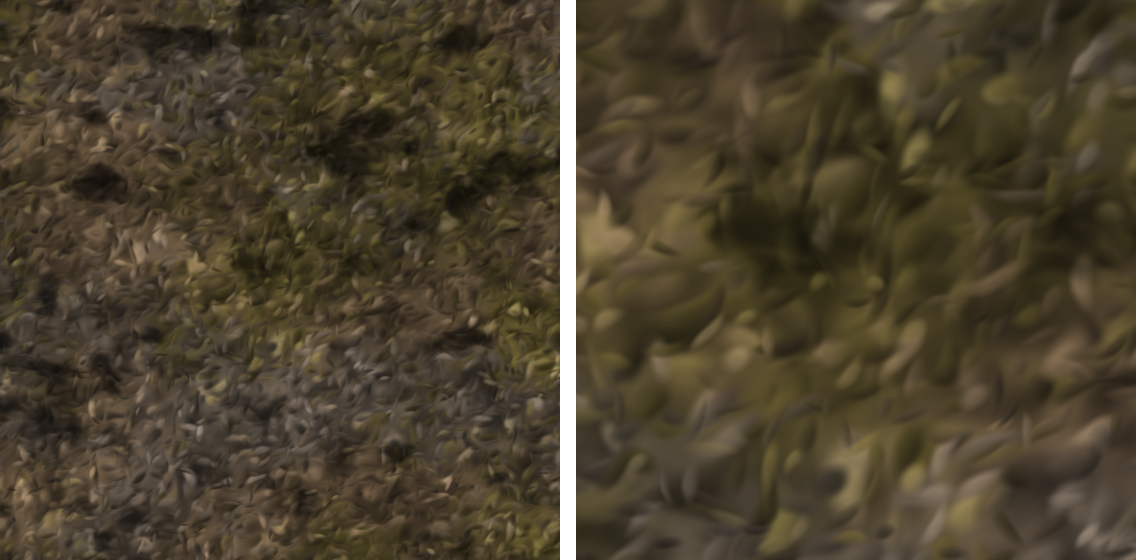
Left, the full canvas; right, a detail of the centre.
Give the GLSL for this texture, as a three.js fragment shader.

```glsl
varying vec2 vUv;

float hash(vec2 p) {
  return fract(sin(dot(p, vec2(127.1, 311.7))) * 43758.5453);
}

float noise(vec2 p) {
  vec2 i = floor(p), f = fract(p);
  f = f * f * (3.0 - 2.0 * f);
  return mix(mix(hash(i), hash(i + vec2(1.0, 0.0)), f.x),
             mix(hash(i + vec2(0.0, 1.0)), hash(i + 1.0), f.x), f.y);
}

float fbm(vec2 p) {
  float sum = 0.0, amp = 0.53;
  for (int i = 0; i < 4; i++) {
    sum += amp * noise(p);
    p = mat2(1.6, 1.2, -1.2, 1.6) * p + 7.3;
    amp *= 0.5;
  }
  return sum;
}

// Dry, mossy or grey litter, chosen by local patches and a random value
vec3 litterColor(float pick, float moss, float grey) {
  vec3 straw = vec3(0.325, 0.265, 0.195);
  vec3 green = vec3(0.300, 0.265, 0.135);
  vec3 ash = vec3(0.305, 0.270, 0.235);
  vec3 color = mix(straw, green, smoothstep(0.35, 0.75, moss + 0.4 * (pick - 0.5)));
  return mix(color, ash, smoothstep(0.4, 0.75, grey + 0.4 * (0.5 - pick)));
}

// Paints one grid of soft, slanted fragments over the ground
vec3 paintLitter(vec3 ground, vec2 uv, float cells, float moss, float grey) {
  vec2 p = uv * cells, cell = floor(p);
  for (int y = -1; y <= 1; y++) {
    for (int x = -1; x <= 1; x++) {
      vec2 id = cell + vec2(float(x), float(y));
      vec2 seed = id + cells * 3.7;
      vec2 center = id + vec2(hash(seed + 1.3), hash(seed + 5.9));
      float angle = 0.7 + 1.5 * (hash(seed + 9.1) + hash(seed + 12.7) - 1.0);
      float c = cos(angle), s = sin(angle);
      vec2 q = mat2(c, -s, s, c) * (p - center);
      q.y += 0.5 * (hash(seed + 15.2) - 0.5) * q.x * q.x;
      vec2 size = vec2(mix(0.5, 0.92, hash(seed + 18.4)), mix(0.2, 0.42, hash(seed + 21.6)));
      float cover = 1.0 - smoothstep(0.25, 1.0, length(q / size));

      // Tone of the fragment, lit on its upper side, with a few pale ones
      float tone = hash(seed + 24.8);
      float shade = mix(0.48, 1.42, tone) + 0.35 * q.y / size.y * cover;
      vec3 color = litterColor(hash(seed + 28.3), moss, grey) * shade;
      color += vec3(0.17, 0.16, 0.15) * pow(tone, 12.0);
      ground = mix(ground, color, cover * 0.88);
    }
  }
  return ground;
}

void main() {
  vec2 uv = vUv;
  vec2 bend = vec2(noise(uv * 28.0), noise(uv * 28.0 + 41.0)) - 0.5;
  vec2 warped = uv + 0.014 * bend;

  // Broad patches of moss, ash and light
  float moss = fbm(uv * 5.0 + 3.1);
  float grey = fbm(uv * vec2(4.0, 5.5) + 19.4);
  float light = fbm(uv * vec2(6.0, 8.0) + 33.7);

  vec3 color = litterColor(0.5, moss, grey) * mix(0.55, 1.2, noise(warped * 40.0));
  color = paintLitter(color, warped, 23.0, moss, grey);
  color = paintLitter(color, warped + 0.37, 33.0, moss, grey);
  color = mix(color, paintLitter(color, warped + 0.71, 47.0, moss, grey), 0.75);
  color *= mix(0.72, 1.3, light);

  // Shadowed hollows between the clumps
  float hollow = fbm(warped * vec2(11.0, 15.0) + 57.0);
  color *= mix(0.45, 1.03, smoothstep(0.22, 0.42, hollow));

  // Faint fine mottling along the slant
  vec2 slant = mat2(0.77, -0.64, 0.64, 0.77) * uv;
  color *= 1.0 + 0.14 * (noise(slant * vec2(70.0, 130.0)) - 0.5);

  gl_FragColor = vec4(color, 1.0);
}
```
